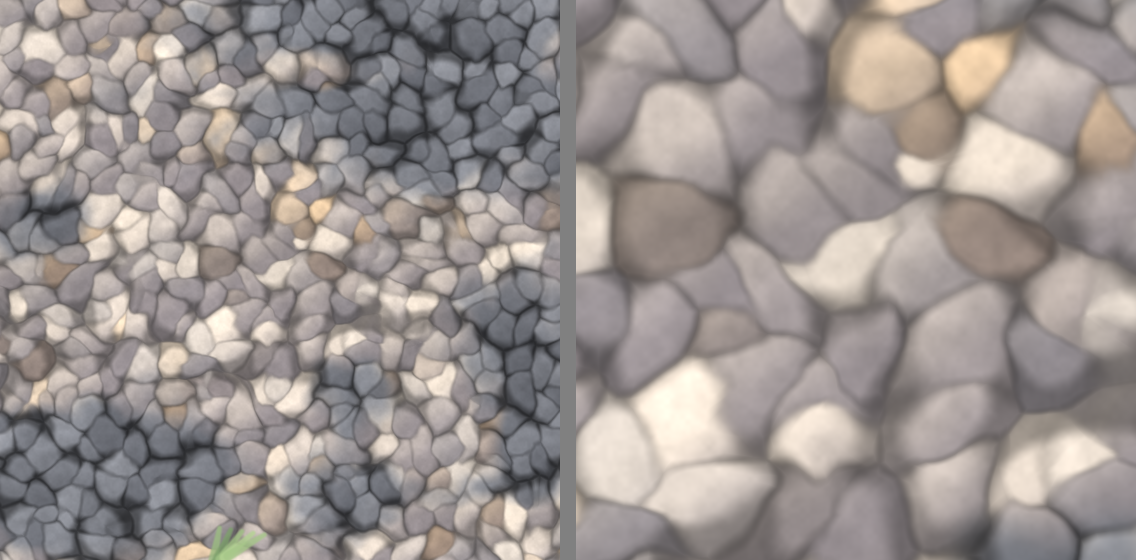
Left: the whole. Right: its middle third, enlarged.
A three.js fragment shader for this texture:

```glsl
// Loose gravel under dappled sunlight, with cool shadow patches and a small grass tuft.
varying vec2 vUv;

float hash(vec2 p) {
  vec3 q = fract(vec3(p.xyx) * 0.1031);
  q += dot(q, q.yzx + 33.33);
  return fract((q.x + q.y) * q.z);
}

vec2 hash2(vec2 p) {
  return vec2(hash(p + 17.3), hash(p + 71.9));
}

float noise(vec2 p) {
  vec2 i = floor(p), f = fract(p);
  f = f * f * (3.0 - 2.0 * f);
  return mix(mix(hash(i), hash(i + vec2(1, 0)), f.x),
             mix(hash(i + vec2(0, 1)), hash(i + vec2(1, 1)), f.x), f.y);
}

float fbm(vec2 p) {
  return 0.55 * noise(p) + 0.3 * noise(p * 2.1 + 9.0) + 0.15 * noise(p * 4.3 + 23.0);
}

// Soft elliptical spot
float blob(vec2 p, vec2 centre, vec2 radius) {
  vec2 q = (p - centre) / radius;
  return exp(-dot(q, q) * dot(q, q) * 0.7);
}

// Sunlight reaching the ground: 0 in shadow, 1 in full sun
float sunlight(vec2 p) {
  p += 0.09 * (vec2(fbm(p * 6.0), fbm(p * 6.0 + 40.0)) - 0.5);
  float shade = blob(p, vec2(0.85, 0.90), vec2(0.52, 0.25));
  shade += 0.9 * blob(p, vec2(0.97, 0.36), vec2(0.15, 0.14));
  shade += blob(p, vec2(0.24, 0.15), vec2(0.20, 0.15));
  shade += 0.8 * blob(p, vec2(0.63, 0.12), vec2(0.12, 0.11));
  shade += 0.7 * blob(p, vec2(0.63, 0.31), vec2(0.08, 0.06));
  shade += 0.8 * blob(p, vec2(0.06, 0.61), vec2(0.08, 0.05));
  shade += 0.7 * blob(p, vec2(0.00, 0.14), vec2(0.11, 0.13));
  shade += 0.8 * blob(p, vec2(0.92, 0.17), vec2(0.14, 0.07));
  shade -= 0.6 * blob(p, vec2(0.54, 0.87), vec2(0.13, 0.04));
  shade -= 0.6 * blob(p, vec2(0.80, 0.20), vec2(0.11, 0.05));
  shade -= 0.7 * blob(p, vec2(0.93, 0.02), vec2(0.22, 0.07));
  shade -= 0.5 * blob(p, vec2(1.00, 0.89), vec2(0.04, 0.05));
  return smoothstep(0.12, 0.88, 1.0 - shade + 0.8 * (fbm(p * 11.0 + 5.0) - 0.5));
}

// Colour of one stone; q is the place on it, in stone radii
vec3 stoneColour(vec2 id, vec2 offset, float sun) {
  float tone = hash(id + 5.7);
  float facing = dot(offset, normalize(vec2(-0.6, 0.8)));
  float stoneSun = clamp(sun + 0.5 * (hash(id + 31.0) - 0.5) * smoothstep(0.0, 0.3, sun), 0.0, 1.0);
  float face = smoothstep(-0.45, 0.4, facing + 0.9 * (tone - 0.45));
  float lit = clamp(0.08 + 0.5 * tone * tone + 0.48 * face * (0.4 + 0.6 * tone), 0.0, 1.0);
  vec3 cool = mix(vec3(0.40, 0.41, 0.44), vec3(0.60, 0.61, 0.64), clamp(tone * 0.75 + 0.3 * facing + 0.1, 0.0, 1.0));
  vec3 warm = mix(vec3(0.55, 0.52, 0.54), vec3(1.00, 0.94, 0.87), lit);
  warm *= mix(vec3(1.0), vec3(1.03, 0.95, 0.83), smoothstep(0.78, 1.0, hash(id + 53.0)));
  return mix(cool, warm, stoneSun);
}

// Packed stones: stretched, turned cells blended softly at their borders
vec3 gravel(vec2 p, float sun) {
  vec2 g = p * 21.0;
  g += 0.35 * (vec2(noise(g * 1.4), noise(g * 1.4 + 60.0)) - 0.5);
  vec2 cell = floor(g);
  float nearest = 9.0, second = 9.0, total = 0.0;
  vec3 sum = vec3(0.0);
  for (int j = -2; j <= 2; j++) {
    for (int i = -2; i <= 2; i++) {
      vec2 id = cell + vec2(float(i), float(j));
      vec2 offset = g - id - hash2(id);
      float angle = 2.1 + 3.0 * (hash(id + 3.1) - 0.5);
      float c = cos(angle), s = sin(angle);
      vec2 q = vec2(c * offset.x + s * offset.y, c * offset.y - s * offset.x);
      vec2 size = mix(vec2(0.52, 0.34), vec2(0.85, 0.56), hash2(id + 8.0));
      size = mix(size, vec2(0.64, 0.50), 0.5 * (1.0 - sun));
      q /= size;
      float d = max(length(q) * 0.94, abs(q.x) * 0.85 + abs(q.y) * 0.62);
      d -= 0.35 * hash(id + 12.0);
      float weight = exp(-13.0 * d);
      sum += weight * stoneColour(id, offset, sun);
      total += weight;
      second = min(second, max(nearest, d));
      nearest = min(nearest, d);
    }
  }
  // Dark seams and deeper holes between the stones
  float seam = 1.0 - smoothstep(0.0, 0.4, second - nearest);
  float hole = smoothstep(0.55, 1.15, nearest);
  float dark = seam * mix(0.20, 0.13, sun) + hole * mix(0.42, 0.28, sun);
  return sum / total * (1.0 - dark);
}

// Thin tapering blade from root to tip
float blade(vec2 p, vec2 root, vec2 tip) {
  vec2 along = tip - root;
  float t = clamp(dot(p - root, along) / dot(along, along), 0.0, 1.0);
  return 1.0 - smoothstep(0.001, 0.007, length(p - root - along * t) - 0.005 * (1.0 - t));
}

void main() {
  float sun = sunlight(vUv);
  vec3 colour = gravel(vUv, sun);

  // Mineral mottling and slow drift of brightness
  colour *= 1.0 + 0.16 * (fbm(vUv * 75.0) - 0.5);
  colour *= 1.0 + 0.22 * (fbm(vUv * 9.0 + 80.0) - 0.5);

  // Grass tuft
  for (int k = 0; k < 5; k++) {
    float f = float(k);
    vec2 root = vec2(0.38 + 0.007 * f, 0.003 * f - 0.005);
    vec2 tip = root + vec2(0.012 + 0.013 * f, 0.062 - 0.006 * f);
    vec3 green = mix(vec3(0.46, 0.60, 0.40), vec3(0.74, 0.86, 0.60), hash(vec2(f, 4.0)));
    colour = mix(colour, green, 0.8 * blade(vUv, root, tip));
  }
  gl_FragColor = vec4(colour, 1.0);
}
```
